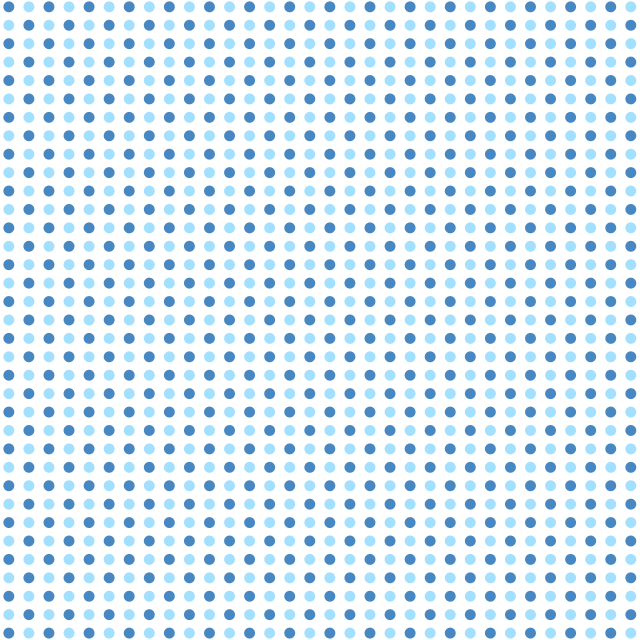
This pattern is drawn by a Shadertoy shader. Its source:

```glsl
const vec3 PAPER = vec3(1.0);
const vec3 DARK_BLUE = vec3(0.28, 0.53, 0.76);
const vec3 PALE_BLUE = vec3(0.64, 0.88, 1.0);

const vec2 SPACING = vec2(0.03135, 0.02878);     // 32 columns, 35 rows
const vec2 FIRST_CENTER = vec2(0.0138, 0.0108);
const float DOT_RADIUS = 0.0085;

// Antialiased coverage of a disc centred on the origin
float discCoverage(vec2 p, float radius, float pixel) {
    return clamp(0.5 - (length(p) - radius) / pixel, 0.0, 1.0);
}

// Alternates between 0 and 1 on neighbouring cells
float checker(vec2 cell) {
    return mod(cell.x + cell.y, 2.0);
}

void mainImage(out vec4 fragColor, in vec2 fragCoord) {
    vec2 uv = fragCoord / iResolution.xy;
    float pixel = 1.0 / min(iResolution.x, iResolution.y);

    // Nearest dot of the grid
    vec2 cell = floor((uv - FIRST_CENTER) / SPACING + 0.5);
    vec2 local = uv - FIRST_CENTER - cell * SPACING;

    // Dots in checkered colours over the paper
    vec3 dotColor = mix(DARK_BLUE, PALE_BLUE, checker(cell));
    float coverage = discCoverage(local, DOT_RADIUS, pixel);
    fragColor = vec4(mix(PAPER, dotColor, coverage), 1.0);
}
```
